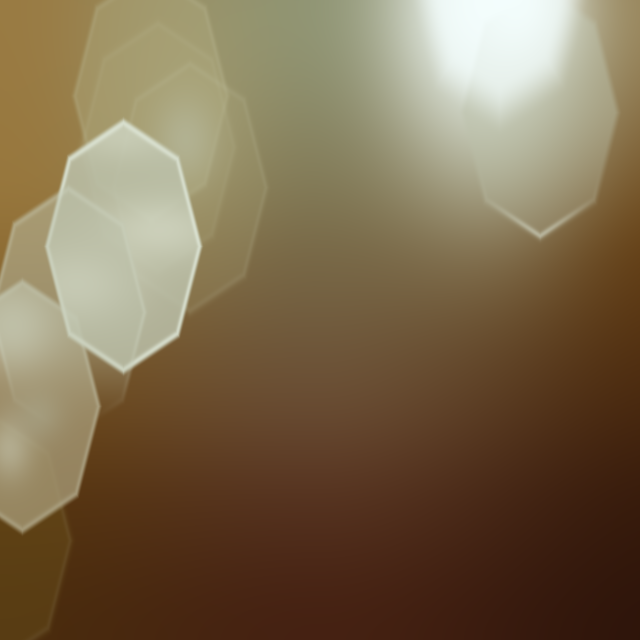
A WebGL 1 fragment shader for this background:

```glsl
precision highp float;
// Soft out-of-focus octagonal lights over a warm olive-to-brown gradient.

uniform vec2 u_resolution;

// Vertical colour ramps, from bottom to top, for three columns
const vec3 LEFT_0 = vec3(0.29, 0.17, 0.05);
const vec3 LEFT_1 = vec3(0.38, 0.24, 0.07);
const vec3 LEFT_2 = vec3(0.59, 0.46, 0.23);
const vec3 LEFT_3 = vec3(0.60, 0.48, 0.26);
const vec3 MID_0 = vec3(0.27, 0.13, 0.07);
const vec3 MID_1 = vec3(0.39, 0.26, 0.17);
const vec3 MID_2 = vec3(0.48, 0.43, 0.29);
const vec3 MID_3 = vec3(0.55, 0.57, 0.44);
const vec3 RIGHT_0 = vec3(0.18, 0.08, 0.04);
const vec3 RIGHT_1 = vec3(0.25, 0.13, 0.05);
const vec3 RIGHT_2 = vec3(0.41, 0.26, 0.08);
const vec3 RIGHT_3 = vec3(0.59, 0.51, 0.34);

// Light colours
const vec3 WHITE = vec3(0.96, 1.00, 1.00);
const vec3 PEARL = vec3(0.87, 0.90, 0.84);
const vec3 SILVER = vec3(0.73, 0.75, 0.66);
const vec3 SAGE = vec3(0.68, 0.66, 0.49);
const vec3 TAUPE = vec3(0.65, 0.60, 0.46);
const vec3 OLIVE = vec3(0.45, 0.36, 0.12);

// Shared aperture shape
const vec2 APERTURE = vec2(0.122, 0.198);
const vec2 FACET = vec2(0.92388, 0.38268);
const float RIM_WIDTH = 0.025;

vec3 ramp(float t, vec3 a, vec3 b, vec3 c, vec3 d) {
  vec3 color = mix(a, b, smoothstep(0.0, 0.42, t));
  color = mix(color, c, smoothstep(0.2, 0.75, t));
  return mix(color, d, smoothstep(0.58, 1.0, t));
}

float glow(vec2 p, vec2 center, vec2 radius) {
  vec2 q = (p - center) / radius;
  return exp(-dot(q, q));
}

// Signed distance to a stretched octagon, in aperture units
float octagon(vec2 p, vec2 center) {
  vec2 q = abs(p - center) / APERTURE;
  return max(dot(q, FACET), dot(q, FACET.yx)) - FACET.x;
}

// Translucent disc of light with a thin bright rim
vec3 bokeh(vec3 base, vec2 p, vec2 center, vec3 tint, float fill, float rim, float blur) {
  float d = octagon(p, center);
  float inside = 1.0 - smoothstep(-blur, blur, d);
  float edge = (d + RIM_WIDTH) / RIM_WIDTH;
  vec3 color = mix(base, tint, fill * inside);
  return mix(color, PEARL, rim * exp(-edge * edge));
}

vec3 backdrop(vec2 p) {
  vec3 left = ramp(p.y, LEFT_0, LEFT_1, LEFT_2, LEFT_3);
  vec3 middle = ramp(p.y, MID_0, MID_1, MID_2, MID_3);
  vec3 right = ramp(p.y, RIGHT_0, RIGHT_1, RIGHT_2, RIGHT_3);
  vec3 color = mix(left, middle, smoothstep(0.0, 0.5, p.x));
  return mix(color, right, smoothstep(0.5, 1.05, p.x));
}

// Large lamp in the upper right
vec3 rightLights(vec3 color, vec2 p) {
  color = mix(color, SILVER, 0.8 * glow(p, vec2(0.77, 0.86), vec2(0.16, 0.24)));
  color = mix(color, WHITE, 0.85 * glow(p, vec2(0.74, 1.0), vec2(0.13, 0.20)));
  float fade = mix(0.25, 0.5, smoothstep(0.63, 0.85, p.y));
  color = bokeh(color, p, vec2(0.844, 0.824), SILVER, fade, 0.0, 0.05);
  // Only the lower tip of this disc has a sharp rim
  float tip = glow(p, vec2(0.845, 0.625), vec2(0.09, 0.07));
  color = bokeh(color, p, vec2(0.844, 0.824), SILVER, 0.0, 0.5 * tip, 0.05);
  color = bokeh(color, p, vec2(0.781, 1.026), WHITE, 0.65, 0.0, 0.2);
  return mix(color, WHITE, 0.85 * glow(p, vec2(0.81, 1.0), vec2(0.085, 0.11)));
}

// Chain of overlapping discs down the left side
vec3 leftLights(vec3 color, vec2 p) {
  color = mix(color, SAGE, 0.4 * glow(p, vec2(0.30, 0.85), vec2(0.15, 0.22)));
  color = bokeh(color, p, vec2(0.236, 0.850), SAGE, 0.45, 0.08, 0.04);
  color = bokeh(color, p, vec2(0.247, 0.770), SAGE, 0.25, 0.05, 0.06);
  color = bokeh(color, p, vec2(0.297, 0.707), SAGE, 0.22, 0.07, 0.05);
  color = mix(color, SILVER, 0.55 * glow(p, vec2(0.29, 0.78), vec2(0.05, 0.07)));
  color = bokeh(color, p, vec2(-0.009, 0.155), OLIVE, 0.35, 0.06, 0.06);

  // Lower disc with soft hot spots
  vec3 lower = mix(TAUPE, PEARL, 0.85 * glow(p, vec2(0.02, 0.49), vec2(0.07, 0.07)));
  lower = mix(lower, PEARL, 0.6 * glow(p, vec2(0.015, 0.30), vec2(0.035, 0.05)));
  lower = mix(lower, SILVER, 0.6 * glow(p, vec2(0.06, 0.35), vec2(0.04, 0.04)));
  color = bokeh(color, p, vec2(0.035, 0.365), lower, 0.78, 0.2, 0.03);

  // Brightest disc, lit in two bands
  vec3 main = mix(SILVER, PEARL, glow(p, vec2(0.12, 0.555), vec2(0.09, 0.06)));
  main = mix(main, PEARL, 0.7 * glow(p, vec2(0.25, 0.64), vec2(0.10, 0.05)));
  main = mix(main, PEARL, 0.5 * glow(p, vec2(0.19, 0.79), vec2(0.08, 0.04)));
  color = bokeh(color, p, vec2(0.193, 0.615), main, 0.85, 0.75, 0.03);

  // Veil crossing both discs
  float veil = 0.5 * smoothstep(0.32, 0.52, p.y);
  return bokeh(color, p, vec2(0.107, 0.512), SILVER, veil, 0.4 * veil, 0.03);
}

void main() {
  vec2 p = gl_FragCoord.xy / u_resolution;
  vec3 color = backdrop(p);
  color = rightLights(color, p);
  color = leftLights(color, p);
  gl_FragColor = vec4(color, 1.0);
}
```
